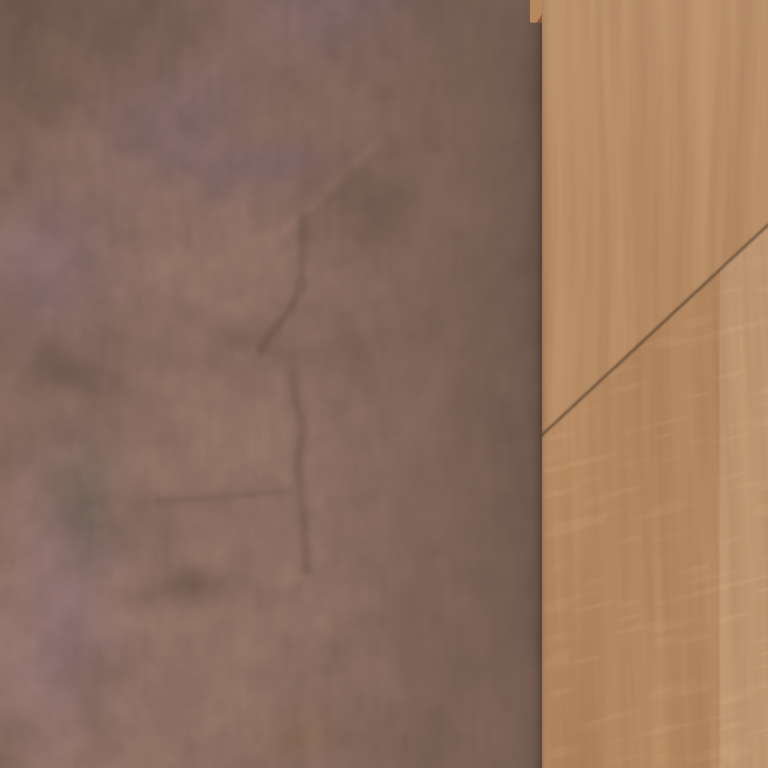
Give the GLSL for this texture, as a three.js fragment shader.

```glsl
// Brown mottled plaster wall beside a pale oak panel with a diagonal seam.
// Plaster: layered value noise, soft stains and thin wavering cracks.
// Oak: noise stretched along the vertical grain, cut by the seam and a strip.
#define PANEL_X 0.7057
#define SEAM_Y 0.4336
#define SEAM_SLOPE 0.929
#define STRIP_X 0.937
#define MOTTLE 0.13
#define GRAIN 0.085
#define PLASTER vec3(0.502, 0.398, 0.352)
#define LILAC vec3(0.480, 0.385, 0.400)
#define OAK vec3(0.705, 0.540, 0.390)
#define OAK_PALE vec3(0.745, 0.595, 0.450)

varying vec2 vUv;

float hash(vec2 p) {
  vec3 q = fract(vec3(p.xyx) * 0.1031);
  q += dot(q, q.yzx + 33.33);
  return fract((q.x + q.y) * q.z);
}

float noise(vec2 p) {
  vec2 i = floor(p), f = fract(p);
  f = f * f * (3.0 - 2.0 * f);
  return mix(mix(hash(i), hash(i + vec2(1.0, 0.0)), f.x),
             mix(hash(i + vec2(0.0, 1.0)), hash(i + 1.0), f.x), f.y);
}

float fbm(vec2 p) {
  float sum = 0.0, amp = 0.5;
  for (int i = 0; i < 5; i++) {
    sum += amp * noise(p);
    p = mat2(0.8, 0.6, -0.6, 0.8) * p * 2.03 + 7.3;
    amp *= 0.5;
  }
  return sum;
}

// Soft elliptical stain
float stain(vec2 p, vec2 center, vec2 radius) {
  vec2 d = (p - center) / radius;
  return exp(-dot(d, d));
}

// Soft line segment
float crack(vec2 p, vec2 a, vec2 b, float width) {
  vec2 d = b - a;
  float t = clamp(dot(p - a, d) / dot(d, d), 0.0, 1.0);
  float r = length(p - a - d * t) / width;
  return exp(-r * r);
}

vec3 plaster(vec2 p) {
  vec2 warp = vec2(noise(p * 18.0), noise(p * 18.0 + 40.0)) - 0.5;
  vec2 q = p + warp * 0.035;
  vec3 col = PLASTER;

  // Broad light and shade
  col *= 1.0 + 0.09 * stain(q, vec2(0.10, 0.08), vec2(0.35, 0.30));
  col *= 1.0 + 0.07 * stain(q, vec2(0.30, 0.42), vec2(0.17, 0.20));
  col *= 1.0 + 0.07 * stain(q, vec2(0.22, 0.65), vec2(0.18, 0.14));
  col *= 1.0 - 0.13 * stain(q, vec2(0.02, 1.00), vec2(0.30, 0.12));
  col *= 1.0 - 0.07 * smoothstep(0.38, 0.68, p.x);

  // Lilac and green tints
  float lilac = stain(q, vec2(0.42, 0.99), vec2(0.11, 0.07))
              + stain(q, vec2(0.24, 0.83), vec2(0.09, 0.08))
              + stain(q, vec2(0.35, 0.78), vec2(0.06, 0.03))
              + stain(q, vec2(0.06, 0.66), vec2(0.10, 0.09))
              + stain(q, vec2(0.08, 0.20), vec2(0.07, 0.18));
  col = mix(col, LILAC * (1.14 - 0.14 * p.y), 0.65 * min(lilac, 1.0));
  col = mix(col, vec3(0.46, 0.41, 0.365), 0.7 * stain(q, vec2(0.115, 0.34), vec2(0.035, 0.06)));
  col = mix(col, vec3(0.50, 0.39, 0.30), 0.5 * stain(q, vec2(0.40, 0.045), vec2(0.04, 0.035)));

  // Dark blots
  col *= 1.0 - 0.16 * stain(q, vec2(0.09, 0.53), vec2(0.06, 0.03));
  col *= 1.0 - 0.18 * stain(q, vec2(0.25, 0.24), vec2(0.06, 0.03));
  col *= 1.0 - 0.10 * stain(q, vec2(0.47, 0.74), vec2(0.07, 0.05));

  // Cracks and a pale trowel ridge
  vec2 w = p + warp * 0.014;
  float lines = crack(w, vec2(0.397, 0.72), vec2(0.390, 0.63), 0.007)
              + crack(w, vec2(0.390, 0.63), vec2(0.345, 0.54), 0.006)
              + crack(w, vec2(0.382, 0.51), vec2(0.400, 0.26), 0.008)
              + 0.6 * crack(w, vec2(0.21, 0.35), vec2(0.38, 0.36), 0.006);
  col *= 1.0 - 0.11 * min(lines, 1.0);
  col *= 1.0 + 0.06 * crack(w, vec2(0.37, 0.70), vec2(0.50, 0.82), 0.008);

  // Mottling and faint brush marks
  float busy = mix(1.0, 0.6, smoothstep(0.4, 0.6, p.x));
  col *= 1.0 + MOTTLE * busy * ((fbm(p * 9.0) - 0.48) * 1.6 + (fbm(p * 32.0 + 9.0) - 0.48));
  col *= 1.0 + 0.03 * (noise(p * vec2(110.0, 26.0)) - 0.5);

  // Shadow against the panel
  float gap = max(PANEL_X - p.x, 0.0);
  return col * (1.0 - 0.13 * exp(-gap / 0.025) - 0.20 * exp(-gap / 0.005));
}

vec3 oak(vec2 p) {
  float seam = (p.y - SEAM_Y - SEAM_SLOPE * (p.x - PANEL_X)) / length(vec2(1.0, SEAM_SLOPE));
  float below = smoothstep(0.001, -0.001, seam);
  float strip = below * smoothstep(-0.002, 0.002, p.x - STRIP_X);
  vec2 g = p + vec2(0.012 * noise(p * vec2(9.0, 3.0)) + 0.03 * below * p.y, 5.0 * below);
  float fibre = 0.5 * noise(g * vec2(38.0, 1.6)) + 0.3 * noise(g * vec2(95.0, 4.0))
              + 0.2 * noise(g * vec2(210.0, 9.0));
  vec3 col = mix(OAK, OAK * vec3(0.985, 0.975, 0.955), below);
  col = mix(col, OAK_PALE, max(strip * 0.85, 0.35 * (1.0 - below) * smoothstep(0.65, 1.0, p.y)));
  col *= 1.0 + GRAIN * (fibre - 0.5) * vec3(1.5, 1.9, 2.3);
  // Fine cross flecks
  float fleck = smoothstep(0.62, 0.95, noise(vec2(p.x * 22.0, p.y * 120.0 - p.x * 30.0)));
  col += 0.022 * fleck * below;
  col *= 1.0 - 0.32 * exp(-seam * seam / 0.000006);
  return col * (1.0 - 0.10 * exp(-(p.x - PANEL_X) / 0.004));
}

void main() {
  vec2 p = vUv;
  vec3 col = plaster(p);
  // Small ledge at the top of the panel
  float ledge = smoothstep(0.689, 0.691, p.x) * smoothstep(0.969, 0.972, p.y);
  float slope = smoothstep(-0.002, 0.002, p.y - 0.971 - 1.6 * (p.x - 0.699));
  col = mix(col, mix(vec3(0.53, 0.36, 0.22), vec3(0.72, 0.53, 0.36), slope), ledge);
  col = mix(col, oak(max(p, vec2(PANEL_X, 0.0))), smoothstep(-0.001, 0.001, p.x - PANEL_X));
  gl_FragColor = vec4(col, 1.0);
}
```
